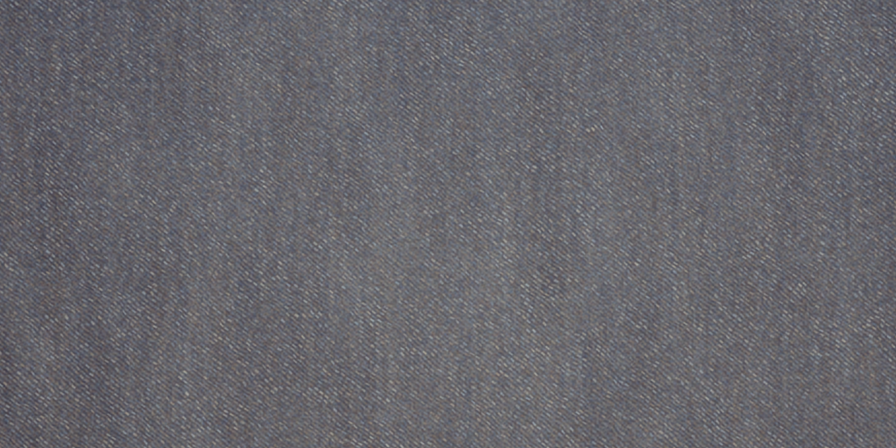
Reproduce this texture procedurally as a Shadertoy shader.

```glsl
// Worn grey denim: fine diagonal twill ridges broken into short pale stitches,
// with coloured fibre grain, faint vertical warp streaks and soft uneven light.
// Lengths are fractions of the canvas height; all randomness is hashed lattice noise.

#define BASE_COLOR vec3(0.409, 0.405, 0.426)
#define TWILL_DIR vec2(0.78, -0.626)
#define TWILL_PERIOD 0.0090
#define STITCH_LENGTH 0.0145
#define GRAIN_SIZE 0.0046
#define TWILL_CONTRAST 0.050
#define STITCH_CONTRAST 0.135
#define GRAIN_CONTRAST 0.095
#define STREAK_CONTRAST 0.030
#define BLOTCH_CONTRAST 0.036
#define TINT_CONTRAST 0.050

float hash(vec2 p) {
    vec3 q = fract(p.xyx * 0.1031);
    q += dot(q, q.yzx + 33.33);
    return fract((q.x + q.y) * q.z);
}

float noise(vec2 p) {
    vec2 cell = floor(p), f = fract(p);
    f = f * f * (3.0 - 2.0 * f);
    float low = mix(hash(cell), hash(cell + vec2(1, 0)), f.x);
    float high = mix(hash(cell + vec2(0, 1)), hash(cell + vec2(1, 1)), f.x);
    return mix(low, high, f.y);
}

// Noise centred on zero
float signedNoise(vec2 p) {
    return noise(p) - 0.5;
}

// Broad light: brightest right of centre, darkest at the left edge
float lighting(vec2 uv) {
    vec2 d = uv - vec2(0.56, 0.45);
    return 0.022 - 0.20 * d.x * d.x - 0.06 * d.y * d.y;
}

// Ridge height, stitch brightness and stitch tint of the weave
vec3 twill(vec2 p) {
    vec2 across = vec2(-TWILL_DIR.y, TWILL_DIR.x);
    vec2 q = vec2(dot(p, across) / TWILL_PERIOD, dot(p, TWILL_DIR) / STITCH_LENGTH);
    q.x += 0.7 * signedNoise(p * 16.0) + 0.4 * signedNoise(p * 60.0);
    float row = floor(q.x);
    q.y += hash(vec2(row, 7.0));

    vec2 cell = vec2(row, floor(q.y)), f = fract(q);
    float ridge = 0.5 - 0.5 * cos(6.28318 * f.x);
    float ends = smoothstep(0.0, 0.35, f.y) * smoothstep(1.0, 0.65, f.y);
    float strength = hash(cell + 19.0);
    float stitch = ridge * ends * strength * strength;
    float tint = (hash(cell + 83.0) - 0.5) * ridge * ends;
    return vec3(ridge, stitch, tint);
}

void mainImage(out vec4 fragColor, in vec2 fragCoord) {
    vec2 uv = fragCoord / iResolution.xy;
    vec2 p = fragCoord / iResolution.y;

    // Weave, worn more strongly in small patches
    vec3 weave = twill(p);
    float wear = 1.0 + 0.7 * signedNoise(p * vec2(24.0, 14.0));
    float value = lighting(uv);
    value += TWILL_CONTRAST * (weave.x - 0.5) * wear;
    value += STITCH_CONTRAST * (weave.y - 0.11) * wear;

    // Fibre grain, warp streaks and broad fading
    value += GRAIN_CONTRAST * signedNoise(p / GRAIN_SIZE + 41.0);
    value += STREAK_CONTRAST * signedNoise(p * vec2(85.0, 6.0) + 5.0);
    value += BLOTCH_CONTRAST * signedNoise(p * vec2(9.0, 5.0) + 23.0);

    // Warm and blue threads, in stitches, grain and faint vertical bands
    float warmth = 1.3 * weave.z;
    warmth += 0.9 * signedNoise(p / (GRAIN_SIZE * 1.2) + 131.0);
    warmth += 0.3 * signedNoise(p * vec2(70.0, 6.0) + 67.0);
    warmth += 0.2 * (0.5 - uv.y);
    float green = signedNoise(p / (GRAIN_SIZE * 1.3) + 211.0);

    vec3 color = BASE_COLOR + value * vec3(1.0, 1.08, 0.95);
    color += TINT_CONTRAST * warmth * vec3(0.8, 0.1, -0.8);
    color += 0.4 * TINT_CONTRAST * green * vec3(-0.6, 0.8, 0.1);
    fragColor = vec4(clamp(color, 0.0, 1.0), 1.0);
}
```
